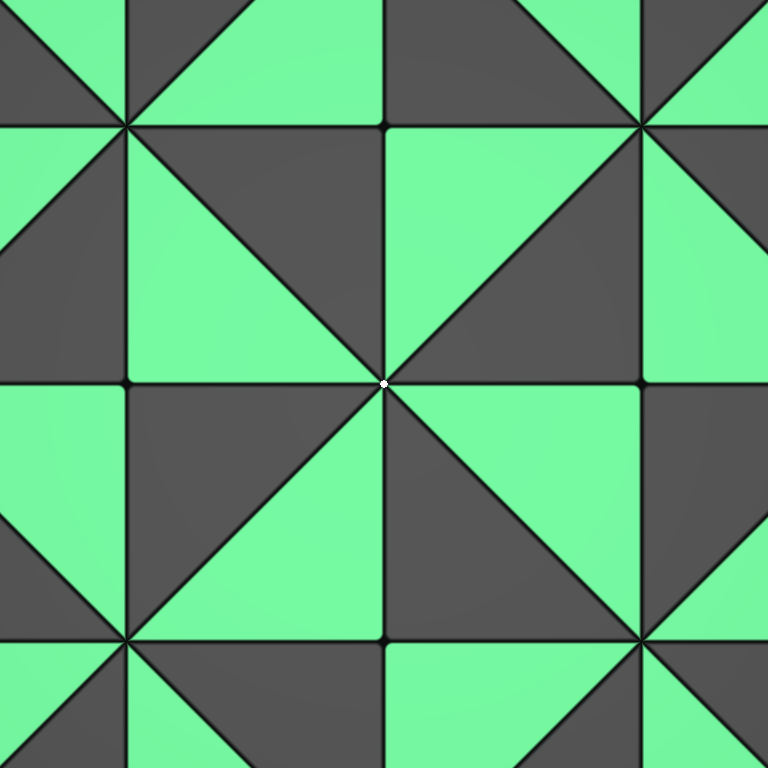
A WebGL 2 fragment shader for this pattern:

```glsl
#version 300 es
precision highp float;
// Pinwheels of right triangles in two alternating colours, with dark bevelled
// joints. The plane is folded by mirrors into one triangle; the parity of the
// folds picks the colour, and the distance to its sides shades the bevel.

uniform vec2 u_resolution;
out vec4 fragColor;

const float CELL = 0.3353;          // side of one square, in canvas widths
const float CORNER_RADIUS = 0.034;  // rounding at right angles, in cells
const float GREEN_BEVEL = 0.0125;
const float GREY_BEVEL = 0.0185;
const float STAR_RADIUS = 0.0058;   // in canvas widths

const vec3 GREEN = vec3(0.46, 0.98, 0.635);
const vec3 GREY = vec3(0.34);
const vec3 JOINT = vec3(0.045, 0.055, 0.05);
const vec3 STAR = vec3(1.0, 0.97, 0.98);

// Mirror the plane into the unit square, with hubs at (0,0) and (1,1).
vec2 foldCell(vec2 p) {
    return abs(mod(p + 1.0, 2.0) - 1.0);
}

// 0 for grey tiles, 1 for green: every mirror line swaps the two.
float tileParity(vec2 p, vec2 q) {
    vec2 cell = floor(p);
    return mod(cell.x + cell.y + step(q.x, q.y), 2.0);
}

// Depth inside the triangle (0,0), (1,0), (1,1), its right angle rounded.
float triangleDepth(vec2 q, float radius) {
    vec2 legs = vec2(q.y, 1.0 - q.x);
    float legDepth = max(min(legs.x, legs.y), radius)
                   - length(max(radius - legs, 0.0));
    return min(legDepth, (q.x - q.y) * 0.70711);
}

// Signed distance, approximately, to a star with eight points.
float starDistance(vec2 p, float radius) {
    float wave = 0.5 + 0.5 * cos(8.0 * atan(p.y, p.x + 1e-6));
    return length(p) - radius * mix(0.62, 1.0, wave);
}

void main() {
    float scale = min(u_resolution.x, u_resolution.y);
    vec2 centred = (gl_FragCoord.xy - 0.5 * u_resolution) / scale;
    float pixel = 1.0 / scale;

    // Fold into one triangle
    vec2 p = centred / CELL;
    vec2 q = foldCell(p);
    float parity = tileParity(p, q);
    q = vec2(max(q.x, q.y), min(q.x, q.y));

    // Bevelled tile, wider and softer on the grey side
    float depth = triangleDepth(q, CORNER_RADIUS);
    float cellPixel = pixel / CELL;
    float bevel = max(mix(GREY_BEVEL, GREEN_BEVEL, parity), cellPixel);
    float face = smoothstep(-0.25 * cellPixel, bevel, depth);
    vec3 tile = mix(GREY, GREEN, parity);

    // Light falls off slightly towards the canvas corners
    tile *= 1.0 - mix(0.14, 0.05, parity) * dot(centred, centred);
    vec3 color = mix(JOINT, tile, face);

    // Small bright star on the central hub
    float star = starDistance(centred, STAR_RADIUS);
    color = mix(color, STAR, 1.0 - smoothstep(-0.5 * pixel, 0.5 * pixel, star));

    fragColor = vec4(color, 1.0);
}
```
